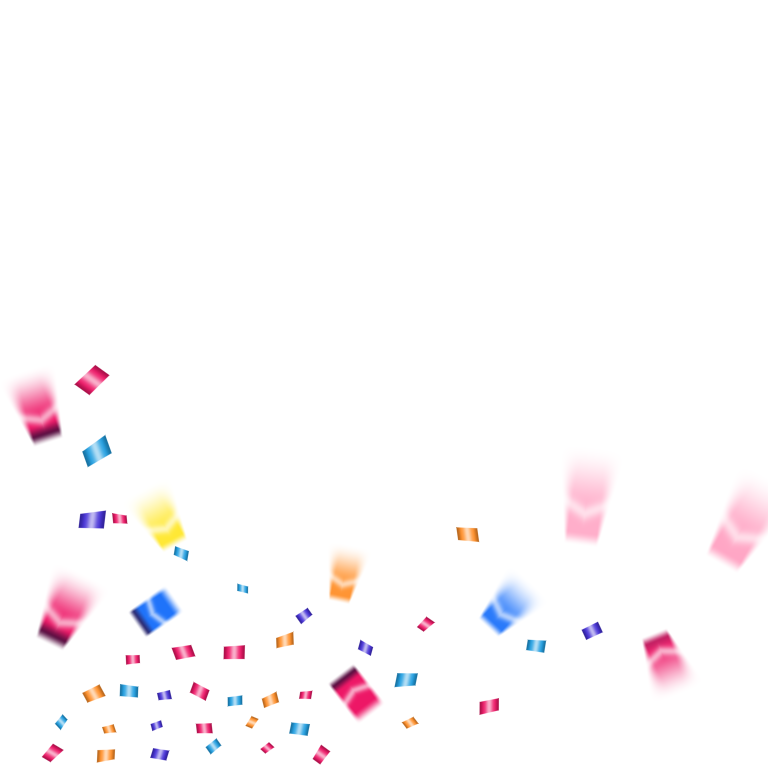
Write a WebGL 1 fragment shader that draws this background.

```glsl
precision highp float;
// Foil confetti on white: small crisp flakes gathered at the lower left,
// with larger motion-blurred strips that widen and fade along their path.
// Flakes follow curved strands in a loop; each strip is a soft tapered band.

uniform vec2 u_resolution;

const vec3 PINK = vec3(0.93, 0.09, 0.40);
const vec3 CYAN = vec3(0.13, 0.62, 0.88);
const vec3 INDIGO = vec3(0.27, 0.19, 0.84);
const vec3 ORANGE = vec3(1.0, 0.56, 0.16);
const vec3 YELLOW = vec3(1.0, 0.90, 0.12);
const vec3 BLUE = vec3(0.12, 0.45, 0.98);
const vec3 ROSE = vec3(1.0, 0.42, 0.62);
const vec3 SHADOW = vec3(0.20, 0.05, 0.22);

float hash(vec2 p) {
    return fract(sin(dot(p, vec2(127.1, 311.7))) * 4375.85);
}

vec3 flakeColor(float hue) {
    float k = floor(mod(hue, 4.0));
    if (k < 0.5) return PINK;
    if (k < 1.5) return CYAN;
    if (k < 2.5) return INDIGO;
    return ORANGE;
}

// Metallic sheen: dim ends and a pale band across the middle, x in -1..1
vec3 foil(vec3 tint, float x) {
    vec3 body = mix(tint, tint * 0.72, smoothstep(0.5, 1.0, abs(x)));
    return mix(body, vec3(1.0), 0.65 * exp(-7.0 * x * x));
}

// One crisp flake: a rotated, slightly skewed and tapered rectangle
vec3 flake(vec3 color, vec2 q, float size, float seed, vec3 tint, float aa) {
    float angle = 1.5 * hash(vec2(seed, 2.0)) - 0.5;
    float c = cos(angle), s = sin(angle);
    q = vec2(c * q.x + s * q.y, c * q.y - s * q.x);
    q.x += 0.5 * (hash(vec2(seed, 5.0)) - 0.5) * q.y;
    vec2 extent = size * vec2(1.0, 0.62);
    extent.y *= 1.0 + 0.25 * (hash(vec2(seed, 7.0)) - 0.5) * q.x / size;
    vec2 edge = abs(q) - extent;
    float cover = 1.0 - smoothstep(-aa, aa, max(edge.x, edge.y));
    return mix(color, foil(tint, q.x / size), cover);
}

// Flakes spaced along a curve: start + step * k + bend * k * k
vec3 strand(vec3 color, vec2 p, vec2 start, vec2 stride, vec2 bend,
            float count, float size, vec2 hue, float aa) {
    for (int i = 0; i < 7; i++) {
        float k = float(i);
        if (k >= count) break;
        vec2 center = start + stride * k + bend * k * k;
        float seed = hash(center);
        center.y += 0.016 * (hash(vec2(seed, 3.0)) - 0.5);
        float scale = size * mix(0.75, 1.35, hash(vec2(seed, 9.0)));
        color = flake(color, p - center, scale, seed, flakeColor(hue.x + hue.y * k), aa);
    }
    return color;
}

// Blurred strip from base to tip; widths are half widths at both ends,
// look = (opacity, where the fade starts, darkness of the base)
vec3 strip(vec3 color, vec2 p, vec2 base, vec2 tip, vec2 widths, vec3 tint, vec3 look) {
    vec2 axis = tip - base;
    float len = length(axis);
    vec2 dir = axis / len;
    vec2 q = p - base;
    float t = dot(q, dir) / len;
    float u = clamp(t, 0.0, 1.0);
    float side = abs(dir.x * q.y - dir.y * q.x) / mix(widths.x, widths.y, u);
    float soft = mix(0.18, 0.85, u * (1.0 - look.y));
    float cover = 1.0 - smoothstep(1.0 - soft, 1.0 + 0.4 * soft, side);
    cover *= smoothstep(-0.06, 0.10, t) * (1.0 - smoothstep(look.y, 1.08, t));

    // Chevron crease and shaded base
    float crease = t - 0.12 * side - mix(0.24, 0.46, look.y);
    float shade = look.z * (1.0 - smoothstep(0.06, 0.26, t));
    vec3 paint = mix(tint, SHADOW, shade);
    paint = mix(paint, vec3(1.0), 0.6 * exp(-140.0 * crease * crease));
    return mix(color, paint, cover * look.x);
}

void main() {
    vec2 p = gl_FragCoord.xy / u_resolution;
    float aa = 0.75 / min(u_resolution.x, u_resolution.y);
    vec3 color = vec3(1.0);

    // Dense rows near the floor
    color = strand(color, p, vec2(0.068, 0.022), vec2(0.07, 0.0), vec2(0.0), 6.0, 0.009, vec2(0.82, 3.04), aa);
    color = strand(color, p, vec2(0.08, 0.053), vec2(0.062, 0.0), vec2(0.0), 6.0, 0.009, vec2(1.1, 2.5), aa);
    color = strand(color, p, vec2(0.122, 0.095), vec2(0.046, 0.0), vec2(0.0), 7.0, 0.010, vec2(3.9, 1.5), aa);
    color = strand(color, p, vec2(0.173, 0.146), vec2(0.066, 0.004), vec2(0.0), 4.0, 0.011, vec2(0.9, -0.4), aa);

    // Looser strands rising at the left, middle and right
    color = strand(color, p, vec2(0.12, 0.5), vec2(0.012, -0.09), vec2(-0.006, 0.0), 3.0, 0.014, vec2(0.5, 1.0), aa);
    color = strand(color, p, vec2(0.156, 0.33), vec2(0.08, -0.045), vec2(0.0), 5.0, 0.008, vec2(0.6, 0.5), aa);
    color = strand(color, p, vec2(0.534, 0.06), vec2(-0.02, 0.032), vec2(0.015, 0.017), 4.0, 0.011, vec2(3.0, 2.85), aa);
    color = strand(color, p, vec2(0.637, 0.08), vec2(0.055, 0.119), vec2(0.006, -0.035), 3.0, 0.014, vec2(0.5, 1.0), aa);

    // Large blurred strips
    color = strip(color, p, vec2(0.062, 0.428), vec2(0.035, 0.512), vec2(0.020, 0.032), PINK, vec3(1.0, 0.25, 0.8));
    color = strip(color, p, vec2(0.227, 0.292), vec2(0.19, 0.36), vec2(0.018, 0.030), YELLOW, vec3(0.9, 0.2, 0.0));
    color = strip(color, p, vec2(0.066, 0.165), vec2(0.106, 0.247), vec2(0.020, 0.035), PINK, vec3(1.0, 0.25, 0.8));
    color = strip(color, p, vec2(0.18, 0.1875), vec2(0.225, 0.219), vec2(0.020), BLUE, vec3(1.0, 0.8, 0.7));
    color = strip(color, p, vec2(0.442, 0.219), vec2(0.456, 0.286), vec2(0.014, 0.025), ORANGE, vec3(0.95, 0.25, 0.0));
    color = strip(color, p, vec2(0.445, 0.121), vec2(0.482, 0.073), vec2(0.021), PINK, vec3(1.0, 0.8, 0.8));
    color = strip(color, p, vec2(0.638, 0.185), vec2(0.688, 0.238), vec2(0.018, 0.030), BLUE, vec3(0.95, 0.2, 0.0));
    color = strip(color, p, vec2(0.757, 0.296), vec2(0.772, 0.411), vec2(0.022, 0.036), ROSE, vec3(0.55, 0.3, 0.0));
    color = strip(color, p, vec2(0.942, 0.27), vec2(1.0, 0.37), vec2(0.024, 0.038), ROSE, vec3(0.6, 0.3, 0.0));
    color = strip(color, p, vec2(0.853, 0.172), vec2(0.882, 0.1), vec2(0.018, 0.030), PINK, vec3(0.95, 0.15, 0.25));

    gl_FragColor = vec4(color, 1.0);
}
```
